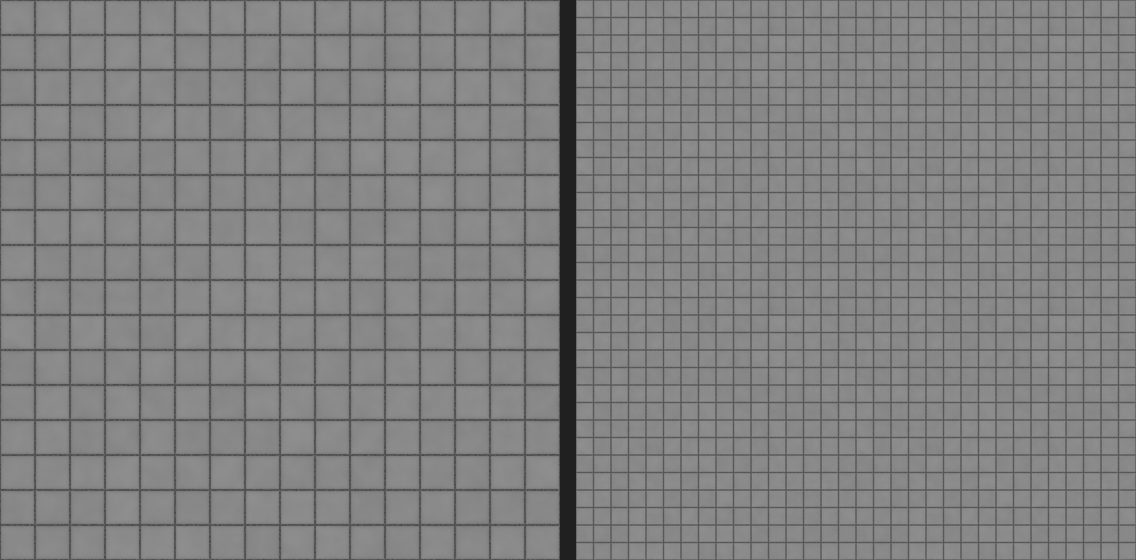
Left: one tile. Right: repeated 2 by 2.
A Shadertoy shader for this pattern:

```glsl
#define TILES 16.0
#define GROUT_WIDTH 0.062
#define CORNER_RADIUS 0.015
#define EDGE_SHADE_WIDTH 0.045
#define EDGE_SHADE 0.055
#define TILE_COLOR vec3(0.541)
#define GROUT_COLOR vec3(0.335)
#define TONE_VARIATION 0.016
#define MOTTLE 0.035
#define GROUT_GRAIN 0.09

// Integer hash, returns two values in 0..1
vec2 hash2(vec2 cell) {
    uvec2 q = uvec2(ivec2(cell)) * uvec2(1597u, 3812u) + uvec2(17u, 91u);
    uint n = (q.x ^ (q.y * 2677u)) * 74093u;
    n = (n ^ (n >> 15)) * 48271u;
    n ^= n >> 13;
    return vec2(n & 65535u, n >> 16) / 65535.0;
}

vec2 gradientAt(vec2 cell, float period) {
    float angle = 6.28319 * hash2(mod(cell, period) + period).x;
    return vec2(cos(angle), sin(angle));
}

// Gradient noise that wraps after a whole number of cells
float wrappedNoise(vec2 uv, float period) {
    vec2 p = uv * period;
    vec2 cell = floor(p);
    vec2 f = p - cell;
    vec2 blend = f * f * f * (f * (f * 6.0 - 15.0) + 10.0);
    vec2 right = vec2(1.0, 0.0);
    vec2 up = vec2(0.0, 1.0);
    float bottom = mix(dot(gradientAt(cell, period), f),
                       dot(gradientAt(cell + right, period), f - right), blend.x);
    float top = mix(dot(gradientAt(cell + up, period), f - up),
                    dot(gradientAt(cell + 1.0, period), f - 1.0), blend.x);
    return mix(bottom, top, blend.y);
}

float fbm(vec2 uv, float period) {
    float sum = 0.0;
    float amplitude = 0.55;
    for (int octave = 0; octave < 3; octave++) {
        sum += amplitude * wrappedNoise(uv, period);
        period *= 2.0;
        amplitude *= 0.5;
    }
    return sum;
}

// Signed distance to a rounded square, negative inside
float roundedSquare(vec2 p, float halfSize, float radius) {
    vec2 d = abs(p) - halfSize + radius;
    return length(max(d, 0.0)) + min(max(d.x, d.y), 0.0) - radius;
}

void mainImage(out vec4 fragColor, in vec2 fragCoord) {
    vec2 uv = fragCoord / iResolution.xy;
    vec2 grid = uv * TILES;
    vec2 tileId = mod(floor(grid), TILES);
    vec2 local = fract(grid) - 0.5;
    float pixel = TILES / min(iResolution.x, iResolution.y);

    // Tile outline, joints centred on the grid lines
    float dist = roundedSquare(local, 0.5 - 0.5 * GROUT_WIDTH, CORNER_RADIUS);
    float tileMask = 1.0 - smoothstep(-0.6 * pixel, 0.6 * pixel, dist);

    // Tile face: own tone, faint mottling, darkened rim
    float tone = (hash2(tileId).x - 0.5) * TONE_VARIATION;
    float mottle = fbm(uv, 24.0) * MOTTLE;
    float rim = exp(min(dist, 0.0) / EDGE_SHADE_WIDTH);
    vec3 face = TILE_COLOR + tone + mottle - EDGE_SHADE * rim;

    // Sandy joint
    float grain = wrappedNoise(uv, 256.0) + 0.5 * wrappedNoise(uv, 160.0);
    vec3 grout = GROUT_COLOR + grain * GROUT_GRAIN;

    fragColor = vec4(mix(grout, face, tileMask), 1.0);
}
```
